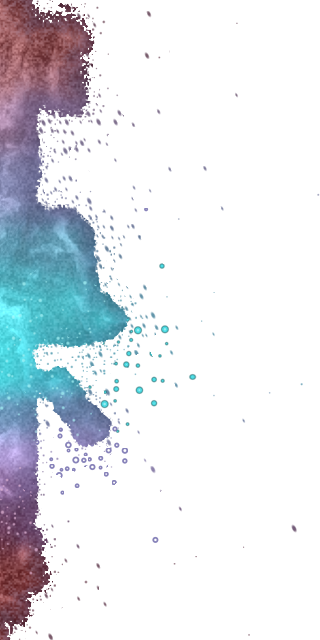
Reproduce this background procedurally as a Shadertoy shader.

```glsl
#define BLEND 0.022
#define EDGE_WOBBLE 0.026
#define GRAIN 0.20
#define DUST_CELL 0.0055
#define DASH_CELL 0.0125
#define DROP_CELL 0.019
#define RING_CELL 0.0125
#define INK vec3(0.25, 0.25, 0.40)
#define AQUA vec3(0.30, 0.86, 0.89)

float hash(vec2 p) {
    vec3 q = fract(p.xyx * 0.1031);
    q += dot(q, q.yzx + 33.33);
    return fract((q.x + q.y) * q.z);
}

float noise(vec2 p) {
    vec2 i = floor(p), f = fract(p);
    f = f * f * (3.0 - 2.0 * f);
    return mix(mix(hash(i), hash(i + vec2(1, 0)), f.x),
               mix(hash(i + vec2(0, 1)), hash(i + vec2(1, 1)), f.x), f.y);
}

float fbm(vec2 p) {
    float sum = 0.0, amp = 0.5;
    for (int i = 0; i < 5; i++) {
        sum += amp * noise(p);
        p = mat2(1.6, 1.2, -1.2, 1.6) * p + 7.3;
        amp *= 0.5;
    }
    return sum;
}

float smoothMin(float a, float b) {
    float h = max(BLEND - abs(a - b), 0.0) / BLEND;
    return min(a, b) - h * h * BLEND * 0.25;
}

float roundBox(vec2 p, vec2 halfSize, float r) {
    vec2 q = abs(p) - halfSize + r;
    return length(max(q, 0.0)) + min(max(q.x, q.y), 0.0) - r;
}

float capsule(vec2 p, vec2 a, vec2 b, float r) {
    vec2 pa = p - a, ba = b - a;
    return length(pa - ba * clamp(dot(pa, ba) / dot(ba, ba), 0.0, 1.0)) - r;
}

// Soft elliptical window, 1 at its centre
float window(vec2 p, vec2 centre, vec2 size) {
    vec2 q = (p - centre) / size;
    return exp(-dot(q, q));
}

// Distance to the powder cloud: strip, upper block, middle mass, lobe, arm
float cloud(vec2 p) {
    float edge = 0.060 + 0.016 * exp(-pow((p.y - 0.11) / 0.035, 2.0))
               - 0.040 * (1.0 - smoothstep(0.02, 0.06, p.y));
    float d = p.x - edge;
    d = smoothMin(d, roundBox(p - vec2(0.0, 0.900), vec2(0.138, 0.074), 0.02));
    d = smoothMin(d, roundBox(p - vec2(0.0, 0.565), vec2(0.152, 0.108), 0.05));
    d = smoothMin(d, length(p - vec2(0.155, 0.500)) - 0.043);
    return smoothMin(d, capsule(p, vec2(0.090, 0.400), vec2(0.143, 0.332), 0.029));
}

// Colour bands from bottom to top; w holds the height
vec3 powder(float y) {
    vec4 bands[11] = vec4[11](
        vec4(.50, .24, .25, .12), vec4(.45, .27, .40, .19),
        vec4(.52, .39, .58, .24), vec4(.69, .61, .84, .29),
        vec4(.45, .56, .72, .35), vec4(.27, .76, .81, .42),
        vec4(.31, .73, .78, .53), vec4(.35, .58, .67, .61),
        vec4(.52, .54, .70, .69), vec4(.55, .42, .54, .82),
        vec4(.49, .26, .27, .92));
    vec3 c = bands[0].rgb;
    for (int i = 1; i < 11; i++)
        c = mix(c, bands[i].rgb, smoothstep(bands[i - 1].w, bands[i].w, y));
    return c;
}

// One random droplet per cell; x is distance, y is radius
vec2 scatter(vec2 p, float cell, float density, float seed) {
    vec2 id = floor(p / cell) + seed, f = fract(p / cell) - 0.5;
    float size = hash(id + 3.7);
    float r = mix(0.12, 0.32, size * size);
    vec2 offset = (vec2(hash(id + 11.1), hash(id + 23.9)) - 0.5) * (0.96 - 2.0 * r);
    float present = step(hash(id + 41.3), density);
    return vec2(mix(1.0, (length(f - offset) - r) * cell, present), r * cell);
}

void mainImage(out vec4 fragColor, in vec2 fragCoord) {
    vec2 p = fragCoord / iResolution.y;
    float px = 1.0 / iResolution.y;
    float d = cloud(p), away = max(d, 0.0);
    float billow = fbm(p * 32.0), grain = noise(p * 340.0);
    vec3 tint = powder(p.y + 0.06 * (fbm(p * 14.0) - 0.5));
    vec3 col = vec3(1.0);

    // Fine dust and slanted dashes thrown off the cloud
    float hollow = window(p, vec2(0.08, 0.755), vec2(0.08, 0.06));
    float dust = 0.40 * exp(-away / 0.012) + 0.30 * hollow * exp(-away / 0.03)
               + 0.35 * window(p, vec2(0.145, 0.435), vec2(0.035, 0.025));
    vec2 s = scatter(p, DUST_CELL, dust, 5.0);
    col = mix(col, mix(tint, INK, 0.35), 0.8 * smoothstep(px, -px, s.x));
    float flight = smoothstep(0.40, 0.50, p.y) * (1.0 - smoothstep(0.78, 0.86, p.y));
    float dashes = 0.65 * flight * exp(-away / 0.038) + 0.10 * exp(-away / 0.05);
    s = scatter(vec2(p.x + 0.35 * p.y, p.y * 0.62), DASH_CELL * 0.75, dashes, 70.0);
    col = mix(col, mix(tint, INK, 0.45), 0.85 * smoothstep(px, -px, s.x));

    // Glossy drops, one stray drop, and small rings below the arm
    float spray = 0.62 * window(p, vec2(0.195, 0.405), vec2(0.060, 0.085));
    s = scatter(p, DROP_CELL, spray, 140.0);
    float stray = length((p - vec2(0.301, 0.411)) * vec2(0.85, 1.0)) - 0.0042;
    s.x = min(s.x, stray);
    vec3 gloss = mix(AQUA * 0.55, AQUA, smoothstep(0.0, 0.0025, -s.x));
    gloss = mix(gloss, vec3(0.8, 0.97, 0.98), 0.6 * smoothstep(0.003, 0.005, -s.x));
    col = mix(col, gloss, smoothstep(px, -px, s.x));
    float bubbles = 0.8 * window(p, vec2(0.125, 0.285), vec2(0.055, 0.038));
    s = scatter(p, RING_CELL, bubbles, 210.0);
    float ring = 1.0 - smoothstep(0.0004, 0.0004 + 1.3 * px, abs(s.x));
    col = mix(col, vec3(0.45, 0.43, 0.68), 0.85 * ring);

    // Cloud body, crumbling at its red ends
    float ends = max(smoothstep(0.80, 0.96, p.y), 1.0 - smoothstep(0.08, 0.22, p.y));
    float shape = d + EDGE_WOBBLE * (1.0 + 1.4 * ends) * (billow - 0.48)
                + (0.006 + 0.022 * ends) * (grain - 0.5);
    float cover = smoothstep(1.2 * px, -1.2 * px, shape);

    // Wisps, shaded rim, bright core and grain
    vec2 flow = vec2(fbm(p * 11.0), fbm(p * 11.0 + 19.0));
    float wisp = fbm(p * vec2(26.0, 13.0) + 5.0 * flow);
    float depth = smoothstep(0.0, 0.055, -shape);
    vec3 body = mix(mix(tint, INK, 0.36), tint, depth);
    body = mix(body, AQUA, 0.75 * window(p, vec2(0.01, 0.455), vec2(0.10, 0.075)));
    body *= 0.80 + 0.42 * wisp;
    body += 0.16 * smoothstep(0.48, 0.75, wisp) * depth;
    body += GRAIN * (grain - 0.5) * (0.6 + 0.6 * ends);

    // Pale flecks in the cyan mass and the lower purple band
    float flecks = 0.35 * window(p, vec2(0.08, 0.43), vec2(0.10, 0.09))
                 + 0.60 * window(p, vec2(0.01, 0.195), vec2(0.035, 0.05));
    s = scatter(p, 0.0085, flecks, 300.0);
    vec3 pale = mix(vec3(0.90, 0.72, 0.85), vec3(0.65, 0.96, 0.97), smoothstep(0.25, 0.36, p.y));
    body = mix(body, pale, 0.7 * smoothstep(px, -px, s.x));

    fragColor = vec4(clamp(mix(col, body, cover), 0.0, 1.0), 1.0);
}
```
